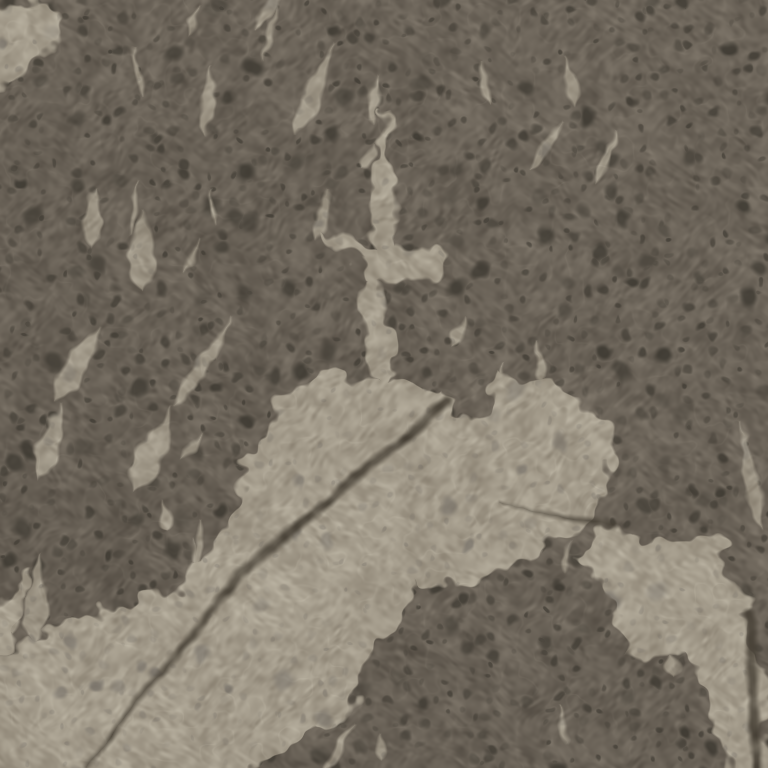
A WebGL 1 fragment shader for this texture:

```glsl
precision highp float;
uniform vec2 u_resolution;

const vec3 MATRIX_LOW = vec3(0.345, 0.317, 0.280);
const vec3 MATRIX_HIGH = vec3(0.478, 0.446, 0.400);
const vec3 PALE_LOW = vec3(0.540, 0.505, 0.445);
const vec3 PALE_HIGH = vec3(0.700, 0.670, 0.605);
const vec3 SPOT_DARK = vec3(0.235, 0.220, 0.190);
const vec3 SPOT_GREY = vec3(0.430, 0.410, 0.385);
const vec3 CRACK = vec3(0.270, 0.245, 0.205);

float hash(vec2 p) {
  return fract(sin(dot(p, vec2(127.1, 311.7))) * 43758.5);
}

vec2 hash2(vec2 p) {
  return vec2(hash(p), hash(p + 37.3));
}

float noise(vec2 p) {
  vec2 i = floor(p), f = fract(p);
  f = f * f * (3.0 - 2.0 * f);
  return mix(mix(hash(i), hash(i + vec2(1.0, 0.0)), f.x),
             mix(hash(i + vec2(0.0, 1.0)), hash(i + 1.0), f.x), f.y);
}

vec2 warp(vec2 p, float scale) {
  return vec2(noise(p * scale), noise(p * scale + 71.7)) - 0.5;
}

vec2 rotate(vec2 p, float angle) {
  float c = cos(angle), s = sin(angle);
  return vec2(c * p.x - s * p.y, s * p.x + c * p.y);
}

// Distance to a stroke whose radius goes from ra to rb
float stroke(vec2 p, vec2 a, vec2 b, float ra, float rb) {
  vec2 ab = b - a;
  float h = clamp(dot(p - a, ab) / dot(ab, ab), 0.0, 1.0);
  return length(p - a - ab * h) - mix(ra, rb, h);
}

// Large pale body
float paleBody(vec2 p) {
  float d = stroke(p, vec2(0.03, 0.0), vec2(0.30, 0.13), 0.15, 0.13);
  d = min(d, stroke(p, vec2(0.36, 0.16), vec2(0.48, 0.39), 0.12, 0.13));
  d = min(d, stroke(p, vec2(0.46, 0.38), vec2(0.70, 0.40), 0.13, 0.10));
  d = min(d, stroke(p, vec2(0.57, 0.30), vec2(0.65, 0.31), 0.06, 0.055));
  d = max(d, -stroke(p, vec2(0.59, 0.58), vec2(0.615, 0.50), 0.05, 0.035));
  d = min(d, stroke(p, vec2(0.80, 0.28), vec2(0.87, 0.225), 0.035, 0.085));
  return min(d, stroke(p, vec2(0.91, 0.24), vec2(0.99, 0.0), 0.045, 0.03));
}

// Stem above the body, and patches at the left border
float paleBranches(vec2 p) {
  float d = stroke(p, vec2(0.495, 0.53), vec2(0.485, 0.63), 0.022, 0.010);
  d = min(d, stroke(p, vec2(0.49, 0.655), vec2(0.56, 0.655), 0.024, 0.022));
  d = min(d, stroke(p, vec2(0.495, 0.72), vec2(0.50, 0.86), 0.014, 0.002));
  d = min(d, stroke(p, vec2(0.495, 0.72), vec2(0.49, 0.65), 0.013, 0.010));
  d = min(d, stroke(p, vec2(0.48, 0.67), vec2(0.42, 0.70), 0.011, 0.004));
  d = min(d, stroke(p, vec2(0.0, 0.94), vec2(0.05, 0.96), 0.05, 0.032));
  return min(d, stroke(p, vec2(0.0, 0.17), vec2(0.03, 0.25), 0.02, 0.004));
}

// Scattered steep spindles, denser towards the left
float slivers(vec2 p, float cells, float chance, float seed) {
  float d = 1.0;
  for (int y = -1; y <= 1; y++) {
    for (int x = -1; x <= 1; x++) {
      vec2 id = floor(p * cells) + vec2(float(x), float(y));
      vec2 look = hash2(id + seed);
      vec2 center = (id + 0.2 + 0.6 * hash2(id + seed + 5.0)) / cells;
      vec2 v = rotate(p - center, (hash(id + seed + 3.0) - 0.3) * 0.9);
      float halfLength = mix(0.14, 0.50, look.x) / cells;
      float width = mix(0.035, 0.115, look.y) / cells;
      float t = v.y / halfLength;
      float s = max(abs(v.x) - width * (1.0 - t * t) * (1.0 - 0.5 * t),
                    abs(v.y) - halfLength);
      if (hash(id + seed + 53.0) < chance * (1.25 - 0.8 * center.x)) d = min(d, s);
    }
  }
  return d;
}

// Coverage by soft round spots of varied size and strength
float spots(vec2 p, float cells, float chance, float seed) {
  vec2 q = p * cells;
  float cover = 0.0;
  for (int y = -1; y <= 1; y++) {
    for (int x = -1; x <= 1; x++) {
      vec2 id = floor(q) + vec2(float(x), float(y));
      vec2 look = hash2(id + seed + 11.0);
      vec2 v = rotate(q - id - hash2(id + seed), look.x * 6.28) * vec2(1.0, 1.25);
      float radius = mix(0.19, 0.38, look.y * look.y);
      float s = 1.0 - smoothstep(radius * 0.45, radius * 1.3, length(v));
      s *= mix(0.25, 1.0, hash(id + seed + 29.0));
      cover = max(cover, s * step(hash(id + seed + 47.0), chance));
    }
  }
  return cover;
}

// Short curled fibres blended between two directions
float fibres(vec2 p) {
  vec2 q = p + 0.012 * warp(p, 35.0);
  float falling = noise(rotate(q, 0.6) * vec2(80.0, 185.0));
  float rising = noise(rotate(q, -0.8) * vec2(85.0, 190.0) + 31.0);
  return mix(falling, rising, smoothstep(0.3, 0.7, noise(p * 14.0)));
}

// Thin bright threads along the middle level of a noise
float threads(vec2 p, float scale) {
  return 1.0 - smoothstep(0.0, 0.16, abs(noise(p * scale) - 0.5));
}

float cover(float d, float blur) {
  return 1.0 - smoothstep(-blur, blur, d);
}

void main() {
  vec2 p = gl_FragCoord.xy / u_resolution;
  vec2 fineWarp = warp(p, 90.0);

  // Ragged outlines
  vec2 chipped = 0.022 * warp(p, 55.0) + 0.014 * fineWarp;
  float pale = cover(paleBody(p + 0.028 * warp(p, 20.0) + chipped), 0.003);
  pale = max(pale, cover(paleBranches(p + 0.012 * warp(p, 25.0) + 0.8 * chipped), 0.003));
  vec2 nicked = p + 0.35 * chipped;
  float sliver = min(slivers(nicked, 6.5, 0.55, 5.0), slivers(nicked, 13.0, 0.16, 23.0));
  pale = max(pale, 0.9 * cover(sliver, 0.003));

  // Grain of both materials
  float grain = 0.47 + 0.6 * (fibres(p) - 0.5) + 0.4 * (noise(p * 120.0) - 0.5)
              + 0.3 * (noise(p * 26.0) - 0.5) + 0.14 * threads(p + 0.01 * fineWarp, 48.0);
  vec3 matrix = mix(MATRIX_LOW, MATRIX_HIGH, grain + 0.14 * (p.x + p.y - 1.0));
  vec3 body = mix(PALE_LOW, PALE_HIGH, grain + 0.1);

  // Spots
  vec2 spotPoint = p + 0.006 * fineWarp;
  float dark = max(spots(spotPoint, 25.0, 0.44, 3.0), 0.8 * spots(spotPoint, 45.0, 0.58, 61.0));
  matrix = mix(matrix, SPOT_DARK, 0.88 * dark);
  float grey = max(spots(spotPoint, 23.0, 0.15, 83.0), 0.55 * spots(spotPoint, 50.0, 0.45, 97.0));
  body = mix(body, SPOT_GREY, 0.65 * grey);
  vec3 color = mix(matrix, body, pale);

  // Cracks
  vec2 bent = p + 0.007 * warp(p, 22.0) + 0.003 * fineWarp;
  float crack = stroke(bent, vec2(0.11, 0.0), vec2(0.31, 0.25), 0.002, 0.006);
  crack = min(crack, stroke(bent, vec2(0.31, 0.25), vec2(0.58, 0.475), 0.006, 0.006));
  crack = min(crack, stroke(bent, vec2(0.65, 0.345), vec2(0.80, 0.316), 0.0, 0.004));
  crack = min(crack, stroke(bent, vec2(0.975, 0.20), vec2(0.985, 0.0), 0.006, 0.006));
  float crackTone = 0.55 + 0.45 * noise(p * 70.0);
  color = mix(color, CRACK, crackTone * cover(crack, 0.005));

  gl_FragColor = vec4(color, 1.0);
}
```
